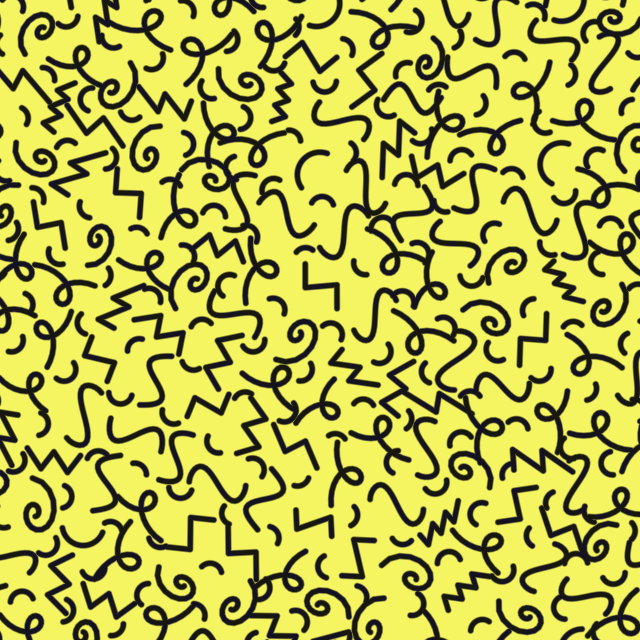
This pattern is drawn by a three.js fragment shader. Its source:

```glsl
// Scattered black squiggles, zigzags, loops, curls and small arcs on lemon yellow.
varying vec2 vUv;

const float PI = 3.14159265;
const float CELLS = 12.0;        // squiggles across the canvas
const float HALF_WIDTH = 0.053;  // half the pen width, in cells
const float SOFTNESS = 0.021;    // half the edge blur, in cells
const int STEPS = 24;            // pieces per stroke, divisible by 3, 4 and 6

const vec3 LEMON = vec3(0.96, 0.96, 0.38);
const vec3 WARM_INK = vec3(0.09, 0.09, 0.06);
const vec3 COOL_INK = vec3(0.08, 0.07, 0.13);

float hash(vec2 p) {
  vec3 q = fract(vec3(p.xyx) * 0.1031);
  q += dot(q, q.yzx + 33.33);
  return fract((q.x + q.y) * q.z);
}

vec2 gradient(vec2 p) {
  float a = 2.0 * PI * hash(p);
  return vec2(cos(a), sin(a));
}

float gradientNoise(vec2 p) {
  vec2 i = floor(p), f = p - i;
  vec2 u = f * f * f * (f * (f * 6.0 - 15.0) + 10.0);
  vec2 e = vec2(1.0, 0.0);
  return mix(
    mix(dot(gradient(i), f), dot(gradient(i + e), f - e), u.x),
    mix(dot(gradient(i + e.yx), f - e.yx), dot(gradient(i + 1.0), f - 1.0), u.x), u.y);
}

vec2 rotate(vec2 p, float a) {
  float c = cos(a), s = sin(a);
  return vec2(c * p.x - s * p.y, s * p.x + c * p.y);
}

float segment(vec2 p, vec2 a, vec2 b) {
  vec2 d = b - a;
  return length(p - a - d * clamp(dot(p - a, d) / max(dot(d, d), 1e-6), 0.0, 1.0));
}

// Pen paths for t in -1..1, lying along x; vary (0..1) alters the form.
vec2 zigzag(float t, float vary) {
  float teeth = vary < 0.35 ? 3.0 : (vary < 0.85 ? 4.0 : 6.0);
  float wave = 4.0 * abs(fract((t + 1.0) * teeth * 0.25) - 0.5) - 1.0;
  float y = wave * (teeth > 5.0 ? 0.13 : 0.18);
  return vec2(0.52 * t + y * (1.8 * fract(vary * 7.0) - 0.9), y);
}

vec2 loopCurve(float t, float vary) {
  float a = 3.4 * t + 0.5 * (vary - 0.5);
  vec2 p = vec2(0.15 * a - 0.33 * sin(a), 0.27 * cos(a));
  return p + vec2(0.0, p.x * 0.4 * (fract(vary * 5.0) - 0.5));
}

vec2 curl(float t, float vary) {
  float s = 0.5 * t + 0.5;
  float a = 3.0 * PI * s;
  float r = 0.06 + (0.36 + 0.1 * vary) * s * s;
  return r * vec2(1.25 * cos(a), 0.95 * sin(a)) + vec2(0.14, 0.0);
}

vec2 swash(float t, float vary) {
  float bend = mix(1.0, 2.1, vary);
  return vec2(0.54 * sin(bend * t) / sin(min(bend, 0.5 * PI)), 0.23 * sin(3.7 * t));
}

vec2 arc(float t, float radius, float sweep) {
  return radius * vec2(sin(sweep * t), cos(sweep * t) - 0.5 - 0.5 * cos(sweep));
}

vec2 penPath(float kind, float t, float vary) {
  if (kind < 0.28) return zigzag(t, vary);
  if (kind < 0.56) return loopCurve(t, vary);
  if (kind < 0.72) return curl(t, vary);
  if (kind < 0.95) return swash(t, vary);
  if (kind < 1.0) return arc(t, 0.42, 1.2 + 0.4 * vary);
  return arc(t, 0.22, 0.75 + 0.75 * vary);
}

// Distance from p to one stroke; kinds below 1 are large, 1 is a small arc.
float stroke(vec2 p, float kind, float vary, float size) {
  float reach = kind < 1.0 ? 0.9 : 0.4;
  if (dot(p, p) > reach * reach) return 1.0;
  float d = 1.0;
  vec2 last = size * penPath(kind, -1.0, vary);
  for (int i = 1; i <= STEPS; i++) {
    vec2 next = size * penPath(kind, 2.0 * float(i) / float(STEPS) - 1.0, vary);
    d = min(d, segment(p, last, next));
    last = next;
  }
  return d;
}

// Smooth drift keeps neighbours apart while hiding the grid.
vec2 scatter(vec2 p) {
  vec2 drift = vec2(gradientNoise(p * 0.37), gradientNoise(p * 0.37 + 17.3));
  return p + 0.5 * drift + 0.08 * (vec2(hash(p + 3.1), hash(p + 8.7)) - 0.5);
}

float squiggles(vec2 p) {
  float d = 1.0;
  for (int y = -1; y <= 1; y++) for (int x = -1; x <= 1; x++) {
    vec2 id = floor(p) + vec2(float(x), float(y));
    float vary = hash(id + 21.0);
    // Alternate lengthwise directions so that long strokes interlock.
    float angle = mod(id.x + id.y, 2.0) * 0.5 * PI + gradientNoise(id * 0.41 + 40.2)
      + 0.3 * (hash(id + 55.0) - 0.5);
    vec2 flip = sign(vec2(hash(id + 61.0), hash(id + 73.0)) - 0.5);
    vec2 q = rotate(p - scatter(id + 0.5), -angle) * flip;
    d = min(d, stroke(q, 0.999 * hash(id + 90.0), vary, mix(0.9, 1.06, hash(id + 34.0))));
    // Small arcs fill the gaps at the cell corners.
    vec2 gap = rotate(p - scatter(id + 1.0), 2.0 * PI * hash(id + 47.0));
    d = min(d, stroke(gap, 1.0, vary, 1.0));
  }
  return d;
}

void main() {
  vec2 p = rotate(vUv * CELLS, 0.45) + 30.0;
  float ink = 1.0 - smoothstep(-SOFTNESS, SOFTNESS, squiggles(p) - HALF_WIDTH);
  float tint = smoothstep(-0.2, 0.25, gradientNoise(p * 3.0));
  gl_FragColor = vec4(mix(LEMON, mix(WARM_INK, COOL_INK, tint), ink), 1.0);
}
```
